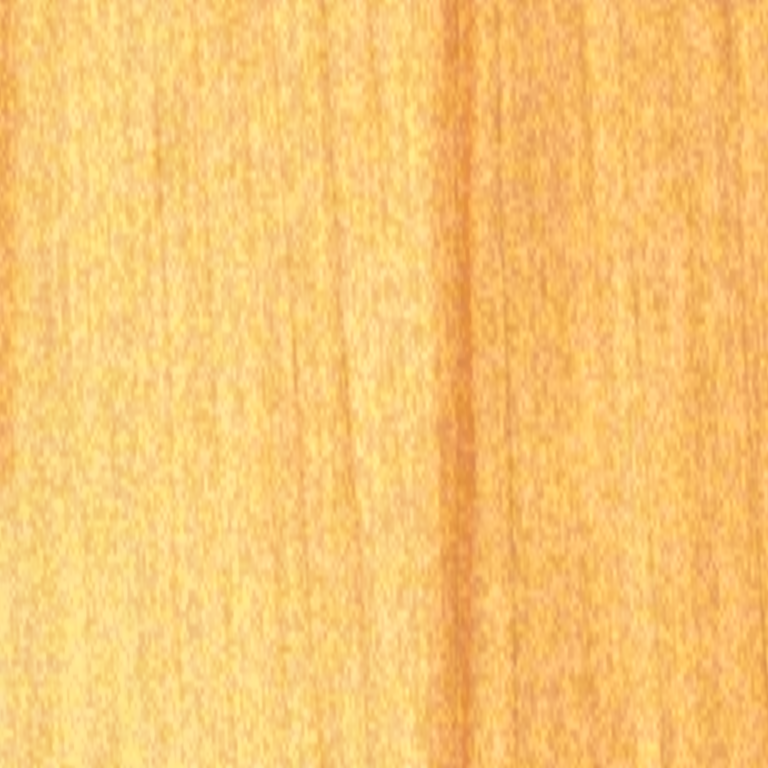
This texture is drawn by a Shadertoy shader. Its source:

```glsl
// Pale softwood board: leaning growth rings, one dark upright band and fine fibre grain.
#define PALE vec3(0.985, 0.868, 0.545)
#define AMBER vec3(0.985, 0.750, 0.415)
#define RUST vec3(0.925, 0.615, 0.305)
#define RINGS 18
#define RING_GAP 0.057
#define RING_LEAN 0.065
#define HEART_X 0.590
#define GRAIN 0.30
#define FIBRE 0.16

float hash(vec2 p) {
    vec3 q = fract(vec3(p.xyx) * 0.1031);
    q += dot(q, q.yzx + 33.33);
    return fract((q.x + q.y) * q.z);
}

float noise(vec2 p) {
    vec2 cell = floor(p), f = fract(p);
    f = f * f * (3.0 - 2.0 * f);
    float low = mix(hash(cell), hash(cell + vec2(1, 0)), f.x);
    float high = mix(hash(cell + vec2(0, 1)), hash(cell + vec2(1, 1)), f.x);
    return mix(low, high, f.y);
}

// Signed noise around zero
float wave(vec2 p) { return noise(p) - 0.5; }

// Broad colour drift: pale left side, warm right side, stained left edge
float baseTone(vec2 uv) {
    float tone = 0.10 + 0.15 * smoothstep(0.15, 0.53, uv.x);
    tone += 0.29 * smoothstep(0.52, 0.66, uv.x);
    tone += 0.08 * (uv.y - 0.5) * (1.0 - uv.x);
    tone += 0.40 * smoothstep(0.035, 0.005, uv.x) * smoothstep(0.33, 0.42, uv.y);
    float slanted = uv.x + 0.05 * uv.y;
    tone -= 0.20 * exp(-pow((slanted - 0.845) / 0.025, 2.0)) * (0.4 + 0.6 * noise(vec2(3.0, uv.y * 4.0)));
    tone += 0.16 * wave(vec2(slanted * 28.0, uv.y * 2.0));
    return tone + 0.14 * wave(uv * vec2(9.0, 5.0) + 20.0);
}

// Dark upright band with a soft left flank and a crisp right line
float heartBand(vec2 uv) {
    float x = uv.x - HEART_X - 0.006 * wave(vec2(uv.y * 3.0, 8.0));
    float band = smoothstep(-0.040, -0.010, x) * smoothstep(0.040, 0.018, x);
    float core = exp(-pow((x - 0.018) / 0.006, 2.0));
    float strength = 0.75 + 0.4 * noise(vec2(uv.y * 5.0, 2.0));
    return strength * (0.36 * band + 0.24 * core);
}

// Growth rings: x is the warm halo, y the thin brown line
vec2 growthRings(vec2 uv) {
    vec2 sum = vec2(0.0);
    float drop = 1.0 - uv.y;
    for (int i = 0; i < RINGS; i++) {
        float id = float(i);
        float top = (id + 0.25 + 0.5 * hash(vec2(id, 4.0))) * RING_GAP - 0.01;
        float lean = RING_LEAN * smoothstep(0.04, 0.32, top) * smoothstep(0.0, 0.12, abs(top - HEART_X));
        float centre = top + lean * drop + 0.006 * wave(vec2(uv.y * 4.0, id * 7.0));
        float d = uv.x - centre;
        float side = d < 0.0 ? 0.014 : 0.005;
        float weight = mix(0.25, 1.0, hash(vec2(id, 9.0))) * mix(0.5, 1.0, smoothstep(0.15, 0.35, top));
        float patches = smoothstep(0.35, 0.85, noise(vec2(uv.y * 5.0, id * 3.0 + 40.0)));
        float ink = 0.35 + 0.65 * noise(vec2(uv.y * 9.0, id * 5.0 + 70.0));
        sum.x += weight * (0.25 + 0.75 * patches) * exp(-pow(d / side, 2.0));
        sum.y += weight * ink * exp(-pow(d / 0.0028, 2.0));
    }
    return sum;
}

vec3 woodRamp(float tone) {
    vec3 light = mix(PALE, AMBER, clamp(tone * 2.0, 0.0, 1.0));
    return mix(light, RUST, clamp(tone * 2.0 - 1.0, 0.0, 1.25));
}

void mainImage(out vec4 fragColor, in vec2 fragCoord) {
    vec2 uv = fragCoord / iResolution.xy;
    vec2 rings = growthRings(uv);

    // Fine fibres follow the slight lean of the rings
    vec2 along = vec2(uv.x + 0.03 * uv.y, uv.y);
    float fibre = wave(along * vec2(150.0, 5.0)) + 0.7 * wave(along * vec2(80.0, 2.0) + 30.0);
    float speckle = wave(along * vec2(240.0, 110.0)) + 0.6 * wave(uv * vec2(130.0, 70.0) + 50.0);
    float blotch = wave(uv * vec2(48.0, 40.0) + 90.0);

    float tone = baseTone(uv) + heartBand(uv);
    tone += 0.30 * rings.x + 0.14 * rings.y;
    tone += FIBRE * fibre + GRAIN * speckle + 0.10 * blotch;

    // Brown ink, grain shading and a faint yellow to pink drift
    vec3 colour = woodRamp(tone);
    colour *= 1.0 - rings.y * vec3(0.060, 0.050, 0.070);
    colour *= 1.0 - 0.06 * speckle - 0.03 * fibre;
    float tint = wave(uv * vec2(60.0, 45.0) + 130.0);
    colour += tint * vec3(0.0, -0.015, 0.09);
    fragColor = vec4(clamp(colour, 0.0, 1.0), 1.0);
}
```
